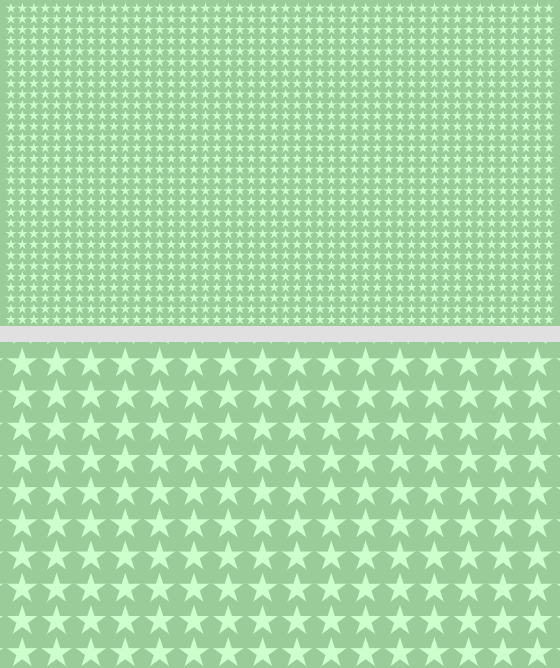
Top: the whole. Bottom: its middle third, enlarged.
Reproduce this pattern procedurally as a Shadertoy shader.

```glsl
// Draws a flat grid of small pale five-pointed stars on a soft green ground.

const float PI = 3.14159;
const vec3 GROUND_GREEN = vec3(0.6, 0.8, 0.6);
const vec3 STAR_GREEN = vec3(0.8, 1.0, 0.8);

// Lengths are fractions of the canvas width, measured from the top left.
const vec2 GRID_COUNT = vec2(48.0, 30.0);
const vec2 GRID_PITCH = vec2(0.02044, 0.01917);
const vec2 FIRST_STAR = vec2(0.01953, 0.01500);
const float STAR_RADIUS = 0.0095;

// Offset from the nearest centre of a finite grid.
vec2 gridOffset(vec2 p, vec2 first, vec2 pitch, vec2 count) {
    vec2 cell = clamp(floor((p - first) / pitch + 0.5), vec2(0.0), count - 1.0);
    return p - first - cell * pitch;
}

// Signed distance to the edge lines of a five-pointed star, tip along +y.
float starDistance(vec2 p, float radius) {
    float sector = 2.0 * PI / 5.0;
    float angle = abs(mod(atan(p.x, p.y) + 0.5 * sector, sector) - 0.5 * sector);
    vec2 folded = length(p) * vec2(sin(angle), cos(angle));
    vec2 edgeNormal = vec2(sin(sector), cos(sector));
    return dot(folded, edgeNormal) - radius * edgeNormal.y;
}

// Share of a pixel that lies inside the shape.
float coverage(float dist, float pixel) {
    return clamp(0.5 - dist / pixel, 0.0, 1.0);
}

void mainImage(out vec4 fragColor, in vec2 fragCoord) {
    float pixel = 1.0 / iResolution.x;
    vec2 p = vec2(fragCoord.x, iResolution.y - fragCoord.y) * pixel;

    // Repeat the star, then turn its tip upward.
    vec2 local = gridOffset(p, FIRST_STAR, GRID_PITCH, GRID_COUNT);
    float star = starDistance(vec2(local.x, -local.y), STAR_RADIUS);

    fragColor = vec4(mix(GROUND_GREEN, STAR_GREEN, coverage(star, pixel)), 1.0);
}
```
